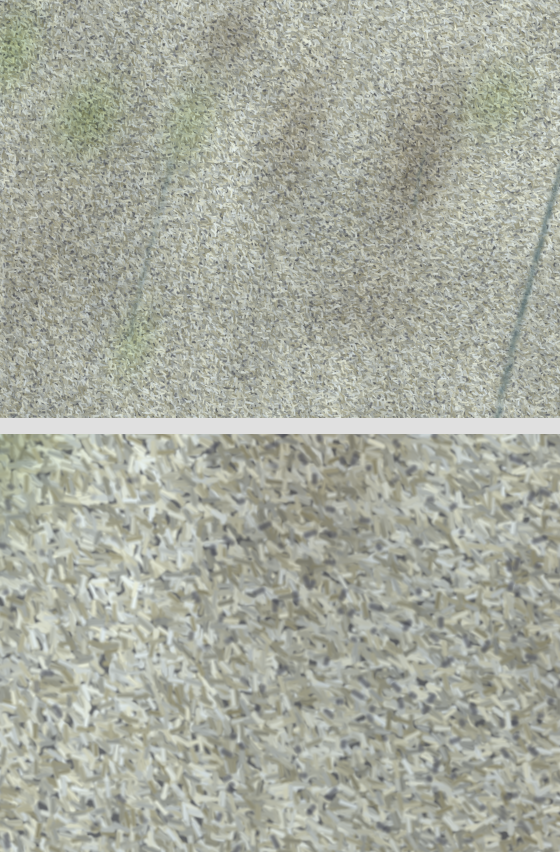
Top, the full canvas; bottom, a detail of the centre.
This texture is drawn by a Shadertoy shader. Its source:

```glsl
const vec3 SOIL = vec3(0.36, 0.37, 0.38);
const vec3 DIM_STRAW = vec3(0.49, 0.495, 0.45);
const vec3 PALE_STRAW = vec3(0.84, 0.87, 0.85);
const vec3 WARM_TINT = vec3(0.02, 0.0, -0.06);
const vec3 GAP = vec3(0.33, 0.34, 0.38);
const vec3 TRACK = vec3(0.36, 0.44, 0.45);
const vec3 BROWNING = vec3(0.84, 0.81, 0.78);
const vec3 GREENING = vec3(0.88, 0.93, 0.79);
const float LEAN = 0.24; // sideways drift of the crop rows per unit height

float hash(vec2 p) {
    return fract(sin(dot(p, vec2(127.1, 311.7))) * 43758.5453);
}

float noise(vec2 p) {
    vec2 i = floor(p), f = fract(p);
    f = f * f * (3.0 - 2.0 * f);
    float low = mix(hash(i), hash(i + vec2(1, 0)), f.x);
    float high = mix(hash(i + vec2(0, 1)), hash(i + vec2(1, 1)), f.x);
    return mix(low, high, f.y);
}

float fbm(vec2 p) {
    float sum = 0.0, gain = 0.5;
    for (int i = 0; i < 4; i++) {
        sum += gain * noise(p);
        p = p * 2.03 + 17.3;
        gain *= 0.5;
    }
    return sum / 0.9375;
}

// Soft blot, slanted along the rows
float patchAt(vec2 p, vec2 centre, vec2 radius) {
    vec2 q = p - centre;
    q.x -= LEAN * q.y;
    q /= radius;
    return exp(-dot(q, q));
}

// Soft-edged capsule centred on the origin
float blade(vec2 p, float angle, float halfLength, float halfWidth, float soft) {
    vec2 dir = vec2(cos(angle), sin(angle));
    float along = clamp(dot(p, dir), -halfLength, halfLength);
    float d = length(p - dir * along);
    return 1.0 - smoothstep(halfWidth - soft, halfWidth + soft, d);
}

// One scattered layer of straw laid over the colour below
vec3 strawLayer(vec3 col, vec2 p, float scale, float lay, float soft, float seed) {
    vec2 g = p * scale + seed * vec2(3.37, 5.71);
    vec2 cell = floor(g);
    for (int y = -1; y <= 1; y++)
    for (int x = -1; x <= 1; x++) {
        vec2 c = cell + vec2(x, y);
        vec2 id = c + seed * 19.7;
        vec2 centre = c + vec2(hash(id), hash(id + 41.3));
        float angle = lay + (hash(id + 7.9) - 0.5) * 2.3;
        float size = mix(0.35, 0.6, hash(id + 23.1));
        float mask = blade(g - centre, angle, size, 0.19, soft * scale);
        vec3 straw = mix(DIM_STRAW, PALE_STRAW, 0.08 + 0.92 * hash(id + 63.7));
        straw += WARM_TINT * (1.5 * hash(id + 88.2) - 0.5);
        col = mix(col, straw, mask);
    }
    return col;
}

// Dark openings between the stems
float gaps(vec2 p, float scale, float density, float soft) {
    vec2 g = p * scale, cell = floor(g);
    float cover = 0.0;
    for (int y = -1; y <= 1; y++)
    for (int x = -1; x <= 1; x++) {
        vec2 c = cell + vec2(x, y);
        vec2 centre = c + vec2(hash(c + 3.1), hash(c + 57.9));
        float open = smoothstep(0.0, 0.15, density - hash(c + 31.7));
        float angle = 6.2832 * hash(c + 11.3);
        float mask = blade(g - centre, angle, 0.24 * hash(c + 71.9), 0.14, soft * scale);
        cover = max(cover, open * mask);
    }
    return cover;
}

// Broken wheel track following x = foot + slope * y + bend * y^2
float track(vec2 p, float foot, float slope, float bend, float width) {
    float wobble = 0.008 * (noise(p * 45.0) - 0.5);
    float d = p.x - foot - (slope + bend * p.y) * p.y + wobble;
    return exp(-d * d / (width * width)) * (0.35 + 0.65 * noise(p * 60.0));
}

void mainImage(out vec4 fragColor, in vec2 fragCoord) {
    vec2 p = fragCoord / iResolution.y;
    float soft = max(1.0 / iResolution.y, 0.002);

    // Broad variation over the field
    float brown = patchAt(p, vec2(1.0, 0.62), vec2(0.09, 0.2))
        + 0.75 * patchAt(p, vec2(0.71, 0.69), vec2(0.07, 0.16))
        + 0.7 * patchAt(p, vec2(0.55, 0.91), vec2(0.08, 0.08))
        + 0.5 * patchAt(p, vec2(0.88, 0.27), vec2(0.14, 0.1))
        + 0.4 * patchAt(p, vec2(0.1, 0.42), vec2(0.14, 0.25));
    float green = patchAt(p, vec2(0.21, 0.72), vec2(0.08, 0.09))
        + patchAt(p, vec2(0.03, 0.88), vec2(0.06, 0.1))
        + 0.7 * patchAt(p, vec2(0.45, 0.7), vec2(0.06, 0.1))
        + 0.7 * patchAt(p, vec2(1.19, 0.76), vec2(0.08, 0.08))
        + 0.7 * patchAt(p, vec2(0.32, 0.18), vec2(0.05, 0.08));
    float across = p.x - LEAN * p.y;
    float rows = noise(vec2(across * 42.0, p.y * 7.0)) - 0.5;
    float cloud = fbm(p * 4.5 + 2.7) - 0.5;

    // Layered straw with dark openings
    float lay = -0.85 + 0.7 * smoothstep(0.2, 1.3, p.x) * noise(p * 5.0);
    vec3 col = SOIL;
    for (int i = 0; i < 5; i++)
        col = strawLayer(col, p, 92.0 + 3.0 * float(i), lay, soft, float(i + 1));
    float density = 0.24 + 0.3 * brown + 0.15 * green - 0.5 * cloud - 0.15 * rows;
    col = mix(col, GAP, 0.65 * gaps(p, 62.0, density, soft));

    // Stains and light
    col *= mix(vec3(1.0), BROWNING, min(brown, 1.0));
    col *= mix(vec3(1.0), GREENING, min(green, 1.0));
    col *= 1.03 + 0.22 * cloud + 0.07 * rows;

    // Wheel tracks
    float span = smoothstep(0.12, 0.25, p.y) * (1.0 - smoothstep(0.58, 0.7, p.y));
    float shortSpan = smoothstep(0.46, 0.52, p.y) * (1.0 - smoothstep(0.6, 0.68, p.y));
    float wheel = 0.85 * track(p, 1.19, 0.21, 0.08, 0.009)
        + 0.4 * span * track(p, 0.261, 0.245, 0.0, 0.008)
        + 0.4 * shortSpan * track(p, 0.9, 0.18, 0.0, 0.006);
    col = mix(col, TRACK, min(wheel, 0.8));

    fragColor = vec4(clamp(col, 0.0, 1.0), 1.0);
}
```
